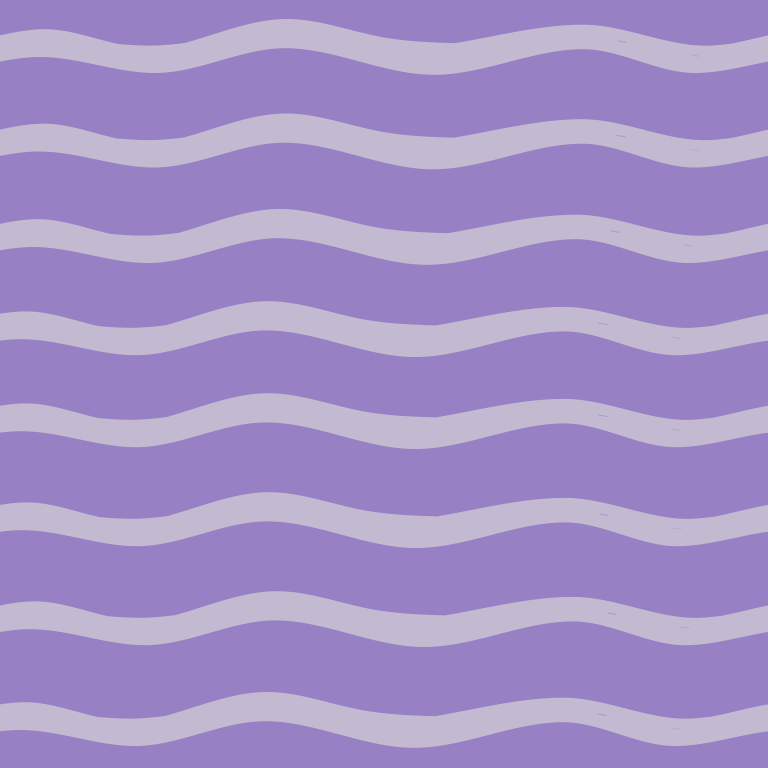
Write a Shadertoy shader that draws this pattern.

```glsl
const vec3 GROUND = vec3(0.592, 0.502, 0.768);
const vec3 BAND = vec3(0.766, 0.730, 0.820);
const vec3 SCRATCH = vec3(0.66, 0.61, 0.76);
const float SPAN = 768.0;        // layout units per canvas height and wave period
const float SCRATCH_HALF = 4.0;  // half length of a hairline scratch
const float SCRATCH_WIDTH = 0.5;
const float SCRATCH_SLOPE = 0.18;

// Sideways shift and downward offset of each hand-placed band
const int ROWS = 8;
const vec2 ROW[ROWS] = vec2[ROWS](
    vec2(0.0, 0.0), vec2(-1.0, 94.5), vec2(-7.0, 190.0), vec2(-19.0, 282.2),
    vec2(-19.0, 374.2), vec2(-18.0, 473.2), vec2(-10.0, 572.2), vec2(-20.0, 673.0));

// Upper edge knots: x, y, slope entering, slope leaving
const int UPPER_KNOTS = 11;
const vec4 UPPER[UPPER_KNOTS] = vec4[UPPER_KNOTS](
    vec4(45.0, 29.2, 0.0, 0.0), vec4(118.0, 44.0, 0.22, 0.08),
    vec4(150.0, 45.6, 0.0, 0.0), vec4(185.0, 43.0, -0.12, -0.28),
    vec4(287.0, 19.0, 0.0, 0.0), vec4(378.0, 36.3, 0.2, 0.2),
    vec4(455.0, 43.2, 0.03, -0.17), vec4(583.0, 24.7, 0.0, 0.0),
    vec4(706.0, 45.7, 0.0, 0.0), vec4(731.0, 43.7, -0.1, -0.19),
    vec4(813.0, 29.2, 0.0, 0.0));

// Lower edge crests and troughs
const int LOWER_KNOTS = 7;
const vec2 LOWER[LOWER_KNOTS] = vec2[LOWER_KNOTS](
    vec2(40.0, 57.0), vec2(155.0, 73.0), vec2(285.0, 48.2), vec2(434.0, 74.8),
    vec2(583.0, 49.2), vec2(695.0, 73.0), vec2(808.0, 57.0));

float wrapFrom(float x, float start) {
    return start + mod(x - start, SPAN);
}

// Cubic Hermite segment; endpoint slopes allow soft kinks
float hermite(float x, vec4 a, vec4 b) {
    float w = b.x - a.x;
    float t = (x - a.x) / w;
    float s = 1.0 - t;
    return mix(a.y, b.y, t * t * (3.0 - 2.0 * t)) + w * t * s * (s * a.w - t * b.z);
}

float upperEdge(float x) {
    x = wrapFrom(x, UPPER[0].x);
    float y = UPPER[0].y;
    for (int i = 0; i < UPPER_KNOTS - 1; i++)
        if (x >= UPPER[i].x) y = hermite(x, UPPER[i], UPPER[i + 1]);
    return y;
}

float lowerEdge(float x) {
    x = wrapFrom(x, LOWER[0].x);
    float y = LOWER[0].y;
    for (int i = 0; i < LOWER_KNOTS - 1; i++) {
        vec2 a = LOWER[i], b = LOWER[i + 1];
        y += (b.y - a.y) * smoothstep(a.x, b.x, x);
    }
    return y;
}

// Coverage of a short sloping hairline
float scratch(vec2 p, vec2 center, float aa) {
    p -= center;
    float along = clamp(p.x, -SCRATCH_HALF, SCRATCH_HALF);
    float d = length(p - along * vec2(1.0, SCRATCH_SLOPE));
    return clamp((SCRATCH_WIDTH - d) / aa + 0.5, 0.0, 1.0);
}

void mainImage(out vec4 fragColor, in vec2 fragCoord) {
    float aa = SPAN / iResolution.y;
    vec2 p = vec2(fragCoord.x, iResolution.y - fragCoord.y) * aa;
    vec3 color = GROUND;

    for (int i = 0; i < ROWS; i++) {
        vec2 q = p - ROW[i];
        float inside = min(q.y - upperEdge(q.x), lowerEdge(q.x) - q.y);
        color = mix(color, BAND, clamp(inside / aa + 0.5, 0.0, 1.0));

        // Two faint flaws recur along each band
        float flaw = max(scratch(q, vec2(622.0, 41.6), aa),
                         0.6 * scratch(q, vec2(695.0, 55.5), aa));
        color = mix(color, SCRATCH, flaw);
    }
    fragColor = vec4(color, 1.0);
}
```
